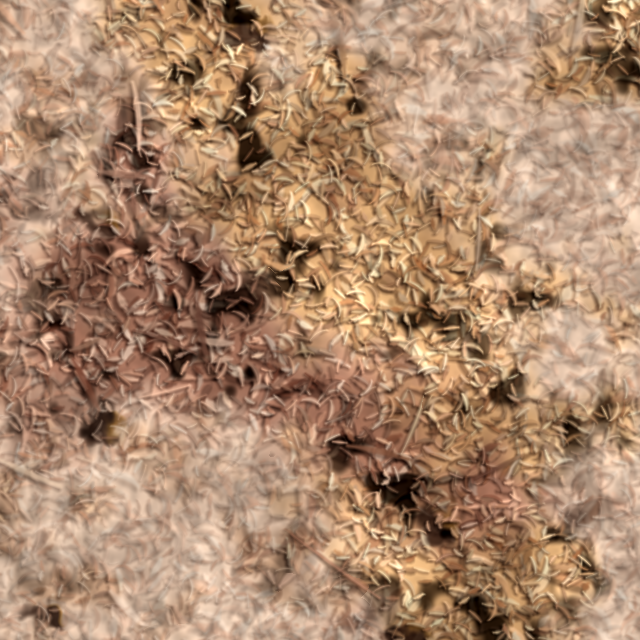
Write a WebGL 2 fragment shader that draws this texture.

```glsl
#version 300 es
precision highp float;

#define STRAND_LAYERS 7
#define COARSE_SCALE 17.0
#define SCALE_STEP 4.5
#define STRAND_WIDTH 0.125
#define SOFTNESS 0.0034
#define SHADOW_DEPTH 0.52
#define CLUMP_SCALE 6.0
#define CLUMP_DENSITY 0.30
#define GRAIN 0.17
#define BROAD_VARIATION 0.62
#define CONTRAST 1.17
#define EXPOSURE 1.10

uniform vec2 u_resolution;
out vec4 fragColor;

float hash(vec2 p) {
    vec3 q = fract(p.xyx * vec3(0.1031, 0.1030, 0.0973));
    q += dot(q, q.yzx + 33.33);
    return fract((q.x + q.y) * q.z);
}

vec2 hash2(vec2 p) {
    return vec2(hash(p + 17.3), hash(p + 71.9));
}

float noise(vec2 p) {
    vec2 i = floor(p), f = fract(p);
    f = f * f * (3.0 - 2.0 * f);
    return mix(mix(hash(i), hash(i + vec2(1, 0)), f.x),
               mix(hash(i + vec2(0, 1)), hash(i + vec2(1, 1)), f.x), f.y);
}

float fbm(vec2 p) {
    float sum = 0.0, amplitude = 0.5;
    for (int i = 0; i < 3; i++) {
        sum += amplitude * noise(p);
        p = mat2(1.6, 1.2, -1.2, 1.6) * p + 5.7;
        amplitude *= 0.5;
    }
    return sum / 0.875;
}

float segmentDistance(vec2 p, vec2 a, vec2 b) {
    vec2 ab = b - a;
    return length(p - a - ab * clamp(dot(p - a, ab) / dot(ab, ab), 0.0, 1.0));
}

// x: cover of yellow straw, y: cover of reddish twigs
vec2 litterCover(vec2 p) {
    float ragged = (fbm(p * 9.0 + 3.1) - 0.5) * 0.42;
    float straw = min(segmentDistance(p, vec2(0.30, 0.90), vec2(0.68, 0.52)),
                      segmentDistance(p, vec2(0.68, 0.52), vec2(0.78, 0.05)));
    straw = min(straw, length(p - vec2(0.97, 0.99)) + 0.02);
    float twig = min(segmentDistance(p, vec2(0.18, 0.61), vec2(0.66, 0.22)),
                     segmentDistance(p, vec2(0.02, 0.42), vec2(0.28, 0.50)) + 0.05);
    vec2 cover = vec2(smoothstep(0.24, 0.04, straw + ragged),
                      0.9 * smoothstep(0.22, 0.03, twig - ragged * 0.8));
    float stray = smoothstep(0.45, 0.8, fbm(p * 13.0 + 50.0)) * smoothstep(0.9, 0.5, p.x);
    return max(cover, vec2(0.4, 0.25) * stray);
}

vec3 litterColor(vec3 ground, vec3 straw, vec3 twig, vec2 cover) {
    return mix(mix(ground, straw, cover.x), twig, cover.y);
}

// Scattered bent strands, each with a shadow on its lower left side
void addStrands(inout vec3 color, vec2 p, vec2 cover, float scale, float seed,
                float halfLength, float width, float density) {
    float litter = max(cover.x, cover.y);
    float soft = SOFTNESS * scale;
    vec2 g = p * scale + seed * vec2(7.31, 3.77);
    vec2 cell = floor(g);
    for (int y = -1; y <= 1; y++)
    for (int x = -1; x <= 1; x++) {
        vec2 id = cell + vec2(x, y);
        vec2 key = id + seed * 41.0;
        if (hash(key + 5.5) > density) continue;
        vec2 shape = hash2(key + 23.0);
        float angle = -0.85 + (shape.x - 0.5) * 3.1;
        vec2 axis = vec2(cos(angle), sin(angle)), normal = vec2(-axis.y, axis.x);
        vec2 d = g - id - hash2(key);
        vec2 q = vec2(dot(d, axis), dot(d, normal));
        q.y += (shape.y - 0.5) * 1.1 * q.x * q.x * min(1.0, width * 8.0);
        float reach = halfLength * (0.35 + 0.65 * shape.y);
        float w = width * (0.5 + 0.8 * hash(key + 9.0));
        vec2 s = q + vec2(dot(vec2(0.7, 0.8), axis), dot(vec2(0.7, 0.8), normal)) * w * 1.3;
        // Ends taper to a point
        float taper = 0.5 * w * smoothstep(0.2, 1.0, abs(q.x) / reach);
        float body = length(vec2(max(abs(q.x) - reach, 0.0), q.y)) + taper;
        float shade = length(vec2(max(abs(s.x) - reach, 0.0), s.y)) + taper;
        float shadow = 1.0 - smoothstep(w - soft, w + soft * 1.5, shade);
        color *= 1.0 - shadow * SHADOW_DEPTH * mix(0.22, 0.66, litter) * vec3(0.9, 1.0, 1.05);

        // Neighbouring materials mix strand by strand
        vec2 kind = clamp(cover + (hash2(key + 47.0) - 0.5) * 0.65 * smoothstep(0.0, 0.3, litter), 0.0, 1.0);
        vec3 dark = litterColor(vec3(0.64, 0.49, 0.40), vec3(0.62, 0.43, 0.28), vec3(0.40, 0.24, 0.18), kind);
        vec3 light = litterColor(vec3(0.88, 0.79, 0.71), vec3(0.97, 0.86, 0.68), vec3(0.94, 0.78, 0.67), kind);
        vec3 tint = mix(dark, light, hash(key + 61.0));
        tint *= 1.0 + vec3(0.05, -0.02, -0.06) * (hash(key + 83.0) * 2.0 - 1.0);
        float alpha = 1.0 - smoothstep(w - soft, w + soft, body);
        color = mix(color, tint, alpha * mix(0.45, 0.82, litter));
    }
}

// Sparse dark tufts, olive on the lit side
void addClumps(inout vec3 color, vec2 p) {
    vec2 g = p * CLUMP_SCALE;
    vec2 rough = vec2(fbm(p * 26.0), fbm(p * 26.0 + 40.0)) - 0.5;
    for (int y = -1; y <= 1; y++)
    for (int x = -1; x <= 1; x++) {
        vec2 id = floor(g) + vec2(x, y);
        if (hash(id + 131.0) > CLUMP_DENSITY) continue;
        vec2 d = g - id - hash2(id + 7.0) + rough * 0.4;
        float radius = mix(0.12, 0.25, hash(id + 3.0));
        float cover = 1.0 - smoothstep(radius * 0.5, radius * 1.15, length(d * vec2(0.85, 1.1)));
        float lit = smoothstep(-0.1, 0.9, dot(d, vec2(0.7, 0.7)) / radius + rough.x);
        color = mix(color, mix(vec3(0.23, 0.15, 0.11), vec3(0.58, 0.41, 0.20), lit), cover * 0.85);
    }
}

void main() {
    vec2 p = gl_FragCoord.xy / u_resolution;
    vec2 cover = litterCover(p);
    float litter = max(cover.x, cover.y);

    // Sandy ground and the lit base of the litter
    vec3 color = litterColor(vec3(0.80, 0.69, 0.60), vec3(0.78, 0.61, 0.43),
                             vec3(0.58, 0.40, 0.32), cover);

    // Short strands from coarse to fine, with tufts and gaps between the layers
    for (int i = 0; i < STRAND_LAYERS; i++) {
        float scale = COARSE_SCALE + SCALE_STEP * float(i);
        if (i == STRAND_LAYERS - 2) {
            addClumps(color, p);
            float gap = smoothstep(0.54, 0.76, noise(p * 36.0 + 9.0) * 0.6 + noise(p * 13.0) * 0.4);
            color *= 1.0 - gap * mix(0.12, 0.72, litter) * vec3(0.95, 1.0, 1.05);
        }
        addStrands(color, p, cover, scale, float(i) + 1.0, 0.62, STRAND_WIDTH, 0.66);
    }

    // A few long stems
    addStrands(color, p, cover, 12.0, 21.0, 0.75, 0.06, 0.4 * cover.y + 0.06);
    addStrands(color, p, vec2(0.1, 0.6), 5.0, 33.0, 0.7, 0.024, 0.14);

    // Broad light and dark patches, then fine mottling
    float broad = fbm(p * 9.0 + 21.0) - 0.5;
    color *= 1.0 + broad * BROAD_VARIATION * mix(0.5, 1.15, litter) * vec3(0.9, 1.0, 1.06);
    float grain = noise(p * 62.0) * 0.7 + noise(p * 115.0 + 8.0) * 0.3 - 0.5;
    color *= EXPOSURE + grain * GRAIN * mix(1.7, 1.0, litter);
    vec3 middle = vec3(0.71, 0.58, 0.48);
    color = middle + (color - middle) * CONTRAST;
    fragColor = vec4(clamp(color, 0.0, 1.0), 1.0);
}
```
